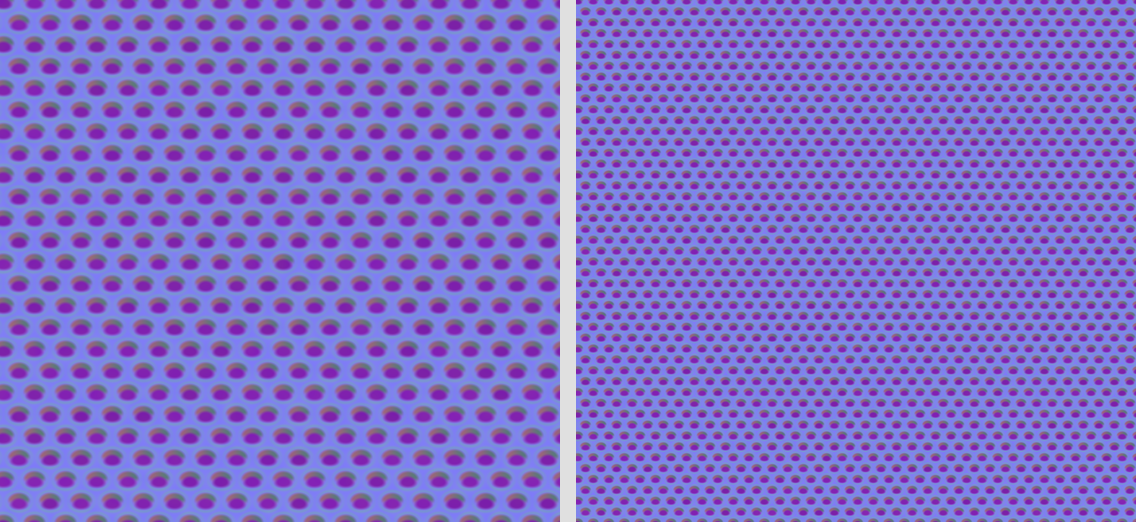
Left: one tile. Right: repeated 2 by 2.
Write a WebGL 2 fragment shader that draws this texture map.

```glsl
#version 300 es
precision highp float;
// Tiling normal-map style sheet of staggered round dimples, softly shaded.

uniform vec2 u_resolution;
out vec4 outColor;

const vec2 GRID = vec2(18.0, 24.0);          // dimples across, rows down
const vec2 PHASE = vec2(0.11, -0.05);        // lattice shift, in cells
const vec2 DIMPLE_RADIUS = vec2(0.36, 0.40); // in cells

const vec3 FLAT_BLUE = vec3(0.502, 0.490, 0.965);
const vec3 HALO_CYAN = vec3(0.470, 0.600, 0.790);
const vec3 FRINGE_PINK = vec3(0.590, 0.430, 0.790);
const vec3 RIM_BROWN = vec3(0.610, 0.390, 0.480);
const vec3 RIM_GREEN = vec3(0.340, 0.470, 0.480);
const vec3 CORE_PURPLE = vec3(0.500, 0.130, 0.680);

// Sine-free hash in 0..1
float hash(vec2 p) {
    vec3 h = fract(vec3(p.xyx) * 0.1031);
    h += dot(h, h.yzx + 33.33);
    return fract((h.x + h.y) * h.z);
}

// Value noise that wraps after a whole number of cells
float wrapNoise(vec2 p, vec2 period) {
    vec2 i = floor(p);
    vec2 f = fract(p);
    f = f * f * (3.0 - 2.0 * f);
    float a = hash(mod(i, period));
    float b = hash(mod(i + vec2(1.0, 0.0), period));
    float c = hash(mod(i + vec2(0.0, 1.0), period));
    float d = hash(mod(i + vec2(1.0, 1.0), period));
    return mix(mix(a, b, f.x), mix(c, d, f.x), f.y);
}

// Soft bump of given width around zero
float bump(float x, float width) {
    return exp(-x * x / (width * width));
}

// Colour of one dimple; q is the offset from its centre in radii
vec3 dimpleColor(vec2 q, float variation) {
    float r = length(q);
    vec2 dir = q / max(r, 0.001);

    // Pale halo, strongest above and below
    float halo = bump(r - 1.17, 0.19) * mix(0.25, 0.85, abs(dir.y));
    vec3 color = mix(FLAT_BLUE, HALO_CYAN, halo);

    // Pink fade along the lower edge
    float disc = 1.0 - smoothstep(0.72, 1.12, r);
    color = mix(color, FRINGE_PINK, 0.7 * disc);

    // Dark upper rim, brown on the left turning green on the right
    vec3 rim = mix(RIM_BROWN, RIM_GREEN, smoothstep(-0.75, 0.75, q.x));
    float upper = smoothstep(-0.35, 0.30, q.y);
    color = mix(color, rim, disc * upper);

    // Domed core with a flattened base
    vec2 d = vec2(q.x, q.y + 0.27 + 0.18 * q.x * q.x) / vec2(0.76, 0.65);
    float core = 1.0 - smoothstep(0.58, 1.24, length(d));
    return mix(color, CORE_PURPLE * (1.0 + 0.08 * variation), core);
}

// Sum of the nearby dimples as offsets from the flat colour
vec3 dimpleSheet(vec2 uv) {
    vec2 p = uv * GRID - PHASE;
    float nearestRow = floor(p.y + 0.5);
    vec3 color = FLAT_BLUE;
    for (int j = -1; j <= 1; j++) {
        float row = nearestRow + float(j);
        float stagger = 0.5 * mod(row, 2.0);
        float firstColumn = floor(p.x - stagger);
        for (int i = 0; i <= 1; i++) {
            float column = firstColumn + float(i);
            vec2 offset = p - vec2(column + stagger, row);
            float variation = hash(mod(vec2(column, row), GRID)) - 0.5;
            color += dimpleColor(offset / DIMPLE_RADIUS, variation) - FLAT_BLUE;
        }
    }
    return color;
}

void main() {
    vec2 uv = gl_FragCoord.xy / u_resolution;
    vec3 color = dimpleSheet(uv);

    // Faint mottling
    vec2 period = GRID * vec2(3.0, 2.0);
    float mottle = wrapNoise(uv * period, period) - 0.5;
    color += mottle * vec3(0.015, 0.030, -0.025);

    outColor = vec4(clamp(color, 0.0, 1.0), 1.0);
}
```
